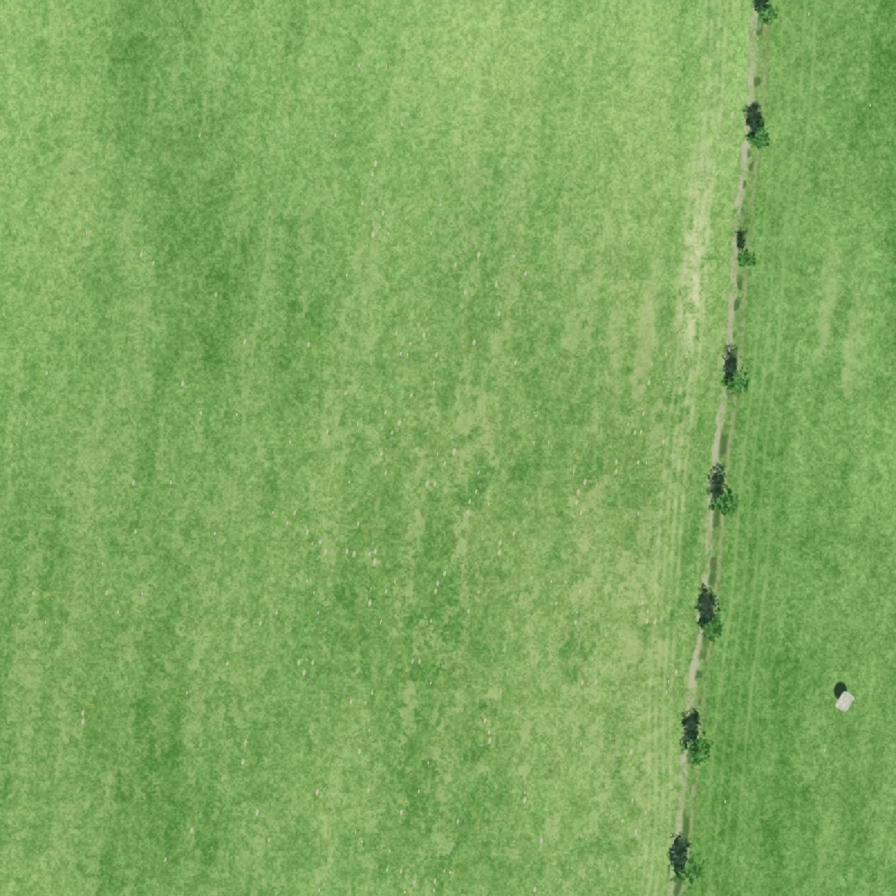
Give the GLSL for this texture, as a Shadertoy shader.

```glsl
vec3 hash3(vec2 p) {
    vec3 q = fract(p.xyx * vec3(.1031, .1030, .0973));
    q += dot(q, q.yzx + 33.33);
    return fract((q.xxy + q.yzz) * q.zyx);
}

// Cellular noise: random cell tones blended by distance, about -1 to 1
float cells(vec2 p) {
    vec2 base = floor(p);
    float tone = 0., total = 0.;
    for (int j = -1; j <= 1; j++)
    for (int i = -1; i <= 1; i++) {
        vec2 id = base + vec2(i, j);
        vec3 h = hash3(id + 71.);
        vec2 d = id + .15 + .7 * h.xy - p;
        float w = exp(-5. * dot(d, d));
        tone += w * (h.z * 2. - 1.);
        total += w;
    }
    return tone / total;
}

float bump(vec2 p, vec2 center, vec2 radius) {
    vec2 d = (p - center) / radius;
    return exp(-dot(d, d));
}

float line(float x, float halfWidth) {
    float soft = .0012 + 1. / iResolution.y;
    return 1. - smoothstep(halfWidth - soft, halfWidth + soft, abs(x));
}

// Sparse bleached specks, one candidate per cell
float flecks(vec2 p, float density) {
    vec3 h = hash3(floor(p) + 19.);
    vec2 d = (fract(p) - .35 - .3 * h.xy) * vec2(1.1, .8);
    float size = .12 + .18 * fract(h.z * 37.);
    return step(h.z, density) * (1. - smoothstep(size * .4, size + .08, length(d)));
}

float hedgeX(float y) {
    return .752 + .118 * y - .02 * y * y + .0015 * sin(y * 23.);
}

void mainImage(out vec4 fragColor, in vec2 fragCoord) {
    vec2 uv = fragCoord / iResolution.xy;
    vec2 slant = vec2(uv.x - .125 * uv.y, uv.y);
    float side = uv.x - hedgeX(uv.y);
    float rightField = smoothstep(-.004, .012, side);

    // Noise at several scales, stretched along the mowing direction
    float broad = cells(slant * vec2(10., 5.) + 3.);
    float streak = cells(slant * vec2(55., 7.) + 11.);
    float patchy = cells(slant * vec2(36., 22.) + 27.);
    float clumpy = cells(slant * vec2(68., 46.) + 43.);
    float tuft = cells(slant * vec2(125., 95.) + 5.);
    float grain = .8 * cells(uv * vec2(230., 200.)) + cells(uv * 400. + 9.);

    // Broad light and dry zones
    float worn = bump(uv, vec2(.5, .25), vec2(.24, .36));
    float dry = (1. - rightField) * (bump(uv, vec2(.61, .38), vec2(.26, .42))
              + .45 * bump(uv, vec2(.1, .2), vec2(.2, .3)) + .3 * bump(uv, vec2(.08, .7), vec2(.1, .25)));
    float light = .46 + .36 * smoothstep(.45, 1., uv.y) * smoothstep(.18, .5, uv.x)
                + .36 * bump(uv, vec2(0., .88), vec2(.13, .38))
                - .15 * bump(uv, vec2(.24, .55), vec2(.12, .42))
                - .16 * bump(uv, vec2(.06, .32), vec2(.14, .18))
                + .18 * bump(uv, vec2(.66, .1), vec2(.12, .3));
    light = mix(light, .3 + .16 * bump(uv, vec2(.92, .6), vec2(.06, .25)), rightField);
    light += .18 * broad + .19 * streak + .13 * patchy + .14 * clumpy + .13 * tuft + .25 * grain;

    vec3 color = mix(vec3(.37, .57, .27), vec3(.61, .77, .46), clamp(light, -.25, 1.35));
    float straw = dry * (.8 + .35 * streak + .3 * patchy + .3 * clumpy) + .15 * broad;
    vec3 strawColor = vec3(.585, .69, .41) + .05 * grain + .035 * tuft;
    color = mix(color, strawColor, clamp(straw, 0., 1.) * .8);

    // Dark green clumps of uneven size
    float clump = smoothstep(.05, .85, .65 * clumpy + .55 * patchy + .3 * tuft + .3 * streak - .15 * broad);
    vec3 clumpColor = vec3(.38, .58, .29) + .06 * grain;
    color = mix(color, clumpColor, clump * min(.85, .2 + .55 * worn + .25 * dry));

    // Light wisps between the clumps
    float wisp = smoothstep(.1, .8, .5 * streak + .5 * tuft - .5 * clumpy + .2 * grain);
    color = mix(color, vec3(.68, .75, .51), wisp * (.12 + .35 * dry + .2 * worn) * (1. - .6 * rightField));

    // Faint wheel lines across the left field
    for (int i = 0; i < 5; i++) {
        float x = slant.x - .325 + .013 * float(i) * float(i) - .002 * sin(uv.y * 9.);
        float fade = smoothstep(.2, .6, uv.y) * (.6 + .4 * streak);
        color = mix(color, vec3(.66, .77, .5), line(x, .0018) * fade * .35);
    }

    // Wheel ruts on both sides of the hedge
    float rutX = side + mix(.025, .049, smoothstep(0., .4, uv.y));
    for (int i = 0; i < 4; i++) {
        float k = float(i);
        float left = line(rutX - .008 * (k - 1.5), .0018);
        float right = line(side - .026 - .012 * k, .0015);
        color = mix(color, vec3(.73, .79, .57), left * (.42 + .3 * tuft));
        color = mix(color, vec3(.59, .73, .45), right * (.48 + .25 * streak));
    }
    float bare = bump(vec2(rutX, uv.y), vec2(0., .69), vec2(.014, .13));
    color = mix(color, vec3(.82, .84, .66), bare * clamp(.55 + .5 * tuft + .25 * grain, 0., 1.));
    float scuff = bump(uv, vec2(.715, .6), vec2(.03, .1)) + bump(uv, vec2(.93, .61), vec2(.025, .08));
    color = mix(color, vec3(.71, .75, .53), scuff * smoothstep(-.2, .6, streak + .6 * tuft) * .6);

    // Pale specks, gathered in small groups
    float density = .015 + .07 * worn + .07 * bump(uv, vec2(.5, .58), vec2(.18, .1));
    density *= (1. - .8 * rightField) * smoothstep(-.2, .5, patchy);
    color = mix(color, vec3(.8, .78, .68), flecks(slant * vec2(125., 90.), density * 1.5) * .85);

    // Broken bare hedge line with a rough grassy verge
    color = mix(color, vec3(.47, .58, .34) + .04 * grain, line(side - .002, .012) * (.5 + .3 * tuft));
    float bareEarth = clamp(.7 + .3 * patchy + .4 * tuft + .15 * grain, 0., 1.);
    color = mix(color, vec3(.72, .74, .6), line(side + .005 + .002 * tuft, .0038) * bareEarth);
    color = mix(color, vec3(.66, .71, .51), line(side - .009 + .002 * tuft, .0025) * bareEarth * .6);
    float weeds = smoothstep(-.1, .6, tuft + .5 * clumpy);
    color = mix(color, vec3(.3, .42, .24), line(side - .002 - .002 * clumpy, .0035) * weeds * .75);

    // Bushes at even steps, each with a shadow up and to the left
    for (int i = 0; i < 8; i++) {
        float y = .038 + .1365 * float(i);
        float size = i == 5 ? .6 : 1.12 - .03 * float(i);
        vec2 p = uv - vec2(hedgeX(y), y);
        float rough = .3 * tuft + .16 * grain;
        float shade = length((p - vec2(.001, .011)) / vec2(.0105, .021)) / size + rough;
        float leaf = length((p - vec2(.008, -.009)) / vec2(.014, .016)) / size + rough;
        color = mix(color, vec3(.29, .49, .24) + .1 * grain, 1. - smoothstep(.6, 1.15, leaf));
        color = mix(color, vec3(.16, .25, .18) + .05 * grain, .92 * (1. - smoothstep(.5, 1.15, shade)));
    }

    // Lone pale boulder and its shadow
    vec2 r = mat2(.85, .53, -.53, .85) * (uv - vec2(.943, .217));
    float shadow = length((uv - vec2(.938, .229)) / vec2(.008, .011));
    color = mix(color, vec3(.16, .25, .17), 1. - smoothstep(.7, 1.1, shadow));
    float stone = length(max(abs(r) - vec2(.004, .007), 0.));
    color = mix(color, vec3(.79, .79, .73) + .06 * grain, 1. - smoothstep(.002, .005, stone));

    fragColor = vec4(clamp(color, 0., 1.), 1.);
}
```
